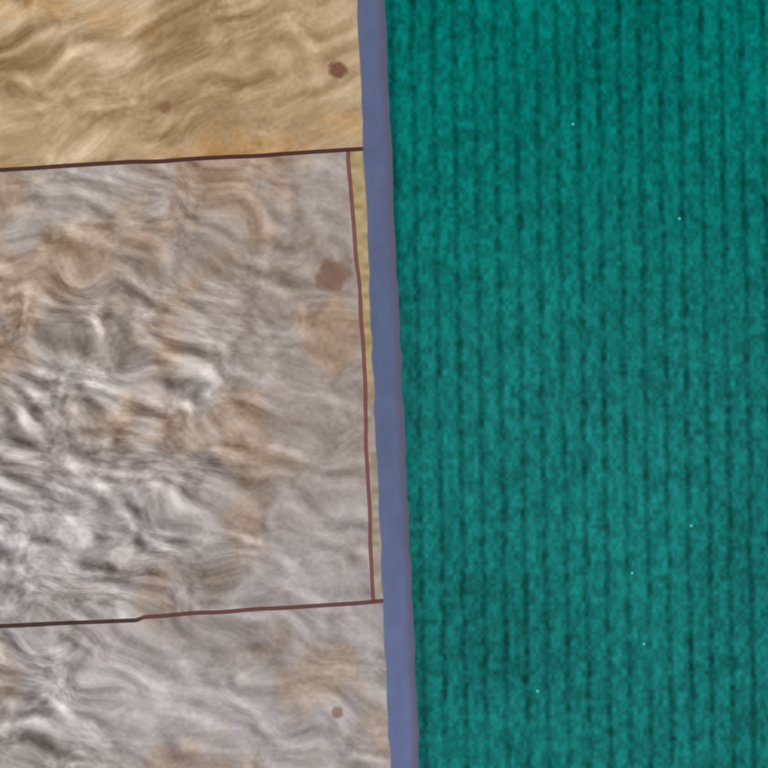
A Shadertoy shader for this texture:

```glsl
// Rough sandstone tiles beside a ribbed green carpet, split by a slanted blue-grey trim.
// Straight-line fits place the borders; embossed value noise gives the stone relief,
// and a repeated rib profile with stretched noise gives the carpet pile.

#define RIB_PERIOD 0.0268
#define RIB_DEPTH 0.16
#define PILE_GRAIN 0.50
#define STONE_RELIEF 0.62
#define EDGE_SOFT 0.0018
#define GROUT_WIDTH 0.0027
#define OCHRE vec3(0.675, 0.575, 0.445)
#define STONE vec3(0.625, 0.580, 0.550)
#define PALE vec3(0.635, 0.605, 0.595)
#define CARPET vec3(0.050, 0.405, 0.375)
#define TRIM vec3(0.355, 0.395, 0.515)
#define GROUT vec3(0.36, 0.23, 0.22)

float hash(vec2 p) {
    vec3 q = fract(vec3(p.xyx) * 0.1031);
    q += dot(q, q.yzx + 33.33);
    return fract((q.x + q.y) * q.z);
}

float noise(vec2 p) {
    vec2 i = floor(p), f = fract(p);
    f = f * f * (3.0 - 2.0 * f);
    return mix(mix(hash(i), hash(i + vec2(1, 0)), f.x),
               mix(hash(i + vec2(0, 1)), hash(i + vec2(1, 1)), f.x), f.y);
}

float fbm(vec2 p) {
    float sum = 0.0, amp = 0.5;
    for (int i = 0; i < 4; i++) {
        sum += amp * noise(p);
        p = mat2(1.6, 1.1, -1.1, 1.6) * p + 7.3;
        amp *= 0.52;
    }
    return sum;
}

// Soft step across an edge, in canvas units
float side(float d) { return smoothstep(-EDGE_SOFT, EDGE_SOFT, d); }

// Soft line of a given half width
float line(float d, float halfWidth) {
    return 1.0 - smoothstep(halfWidth * 0.4, halfWidth * 1.5, abs(d));
}

// Round stain with a ragged rim
float stain(vec2 p, vec2 centre, float radius) {
    float d = length(p - centre) / radius + 1.1 * (fbm(p * 75.0) - 0.5);
    return 1.0 - smoothstep(0.45, 1.2, d);
}

// p runs right and down from the upper left corner
vec3 stoneTiles(vec2 p) {
    float wobble = 0.004 * (noise(p * 24.0) - 0.5);
    float upperSeam = p.y - (0.2215 - 0.0575 * p.x) - wobble * 0.5;
    float step2 = smoothstep(0.175, 0.19, p.x);
    float lowerSeam = p.y - mix(0.815 - 0.04 * p.x, 0.816 - 0.067 * p.x, step2) - wobble * 0.5;
    float down = max(p.y - 0.2, 0.0);
    float upright = p.x - (0.4545 + 0.030 * down + 0.010 * smoothstep(0.0, 0.25, down)
                           + 0.004 * smoothstep(0.2, 0.6, down)) - wobble;
    float top = 1.0 - side(upperSeam);
    float bottom = side(lowerSeam);
    float middle = (1.0 - top) * (1.0 - bottom);

    // Relief from the slope of warped, elongated noise
    vec2 q = vec2(p.x + 0.35 * p.y, p.y - 0.28 * p.x * (1.0 - 2.2 * top)) * vec2(27.0, 52.0);
    q += 1.6 * (vec2(noise(p * 19.0), noise(p * 19.0 + 31.0)) - 0.5);
    float slope = fbm(q) - fbm(q + vec2(0.35, -0.55));
    float broad = fbm(p * vec2(8.0, 12.0) + 4.0);
    float grain = noise(p * 210.0) - 0.5;
    float rough = mix(1.0, 0.40, smoothstep(0.20, 0.45, p.x + 0.25 * (p.y - 0.5)));
    rough *= mix(0.55, 1.0, smoothstep(0.18, 0.55, p.y));
    rough = mix(rough, 0.45, bottom * smoothstep(0.05, 0.2, p.x));

    vec3 col = mix(STONE, PALE, smoothstep(0.3, 0.7, p.y - 0.25 * p.x));
    col = mix(col, OCHRE, top);
    col += (broad - 0.47) * mix(vec3(0.16, 0.19, 0.22), vec3(0.26, 0.28, 0.30), max(top, bottom));
    col += slope * STONE_RELIEF * rough + grain * 0.045;
    float warmth = smoothstep(0.53, 0.70, fbm(p * 9.0 + 20.0));
    col += warmth * vec3(0.015, -0.025, -0.065);

    // Brown stains and small pits
    float marks = 0.75 * stain(p, vec2(0.440, 0.091), 0.012)
                + 0.55 * stain(p, vec2(0.434, 0.357), 0.024)
                + 0.50 * stain(p, vec2(0.215, 0.138), 0.010)
                + 0.50 * stain(p, vec2(0.439, 0.927), 0.008);
    col = mix(col, vec3(0.40, 0.26, 0.19), min(marks, 0.8));

    // Yellow sliver beside the upright joint, then the joints
    float sliver = middle * side(upright);
    vec3 sliverCol = mix(vec3(0.66, 0.58, 0.40), vec3(0.62, 0.57, 0.51), smoothstep(0.45, 0.56, p.y));
    col = mix(col, sliverCol + 0.16 * (noise(p * vec2(90.0, 130.0)) - 0.5), sliver * 0.85);
    col = mix(col, GROUT + vec3(0.08, 0.02, 0.03), middle * line(upright, GROUT_WIDTH) * 0.8);
    col = mix(col, GROUT * 0.72, line(upperSeam, GROUT_WIDTH) * 0.9);
    vec3 lowerGrout = mix(vec3(0.22, 0.17, 0.15), GROUT, step2);
    return mix(col, lowerGrout, line(lowerSeam, GROUT_WIDTH) * 0.88);
}

vec3 ribbedCarpet(vec2 p, float fromTrim) {
    float x = p.x - 0.018 * p.y + 0.003 * (noise(p * vec2(30.0, 45.0)) - 0.5);
    float phase = abs(fract(x / RIB_PERIOD) - 0.5) * 2.0;
    float groove = smoothstep(0.45, 1.0, phase) * (0.55 + 0.7 * noise(p * vec2(38.0, 60.0)));
    float pile = 0.6 * noise(p * vec2(150.0, 105.0)) + 0.4 * noise(p * vec2(250.0, 210.0) + 9.0) - 0.5;
    float cloud = fbm(p * 6.0) - 0.47;
    float light = 1.06 - RIB_DEPTH * 1.5 * groove + PILE_GRAIN * pile + 0.22 * cloud;
    vec3 col = CARPET + vec3(0.035, 0.008, 0.018) * smoothstep(0.25, 0.55, p.y);
    col.r -= 0.035 * (1.0 - smoothstep(0.0, 0.4, p.y));
    col *= light * mix(0.87, 1.0, smoothstep(0.0, 0.025, fromTrim));

    // Rare bright fibres
    vec2 cell = floor(p * 65.0);
    vec2 offset = fract(p * 65.0) - 0.5;
    float glint = step(0.9955, hash(cell + 17.0)) * (1.0 - smoothstep(0.05, 0.22, length(offset)));
    return mix(col, vec3(0.35, 0.78, 0.70), glint * 0.8);
}

void mainImage(out vec4 fragColor, in vec2 fragCoord) {
    vec2 p = fragCoord / iResolution.xy;
    p.y = 1.0 - p.y;
    float ragged = 0.0025 * (noise(vec2(p.y * 45.0, 3.0)) - 0.5);
    float trimLeft = p.x - (0.465 + 0.043 * p.y) - ragged;
    float trimRight = p.x - (0.501 + 0.046 * p.y) + ragged;

    // Trim: bluer towards the bottom, dusky along its carpet edge
    vec3 trim = TRIM + vec3(0.04, 0.04, 0.06) * smoothstep(0.5, 1.0, p.y);
    trim += 0.05 * (fbm(p * vec2(60.0, 40.0)) - 0.47);
    trim = mix(trim, vec3(0.37, 0.34, 0.39), 0.75 * smoothstep(-0.014, 0.0, trimRight));

    vec3 col = mix(stoneTiles(p), trim, side(trimLeft));
    col = mix(col, ribbedCarpet(p, trimRight), side(trimRight));
    fragColor = vec4(clamp(col, 0.0, 1.0), 1.0);
}
```
